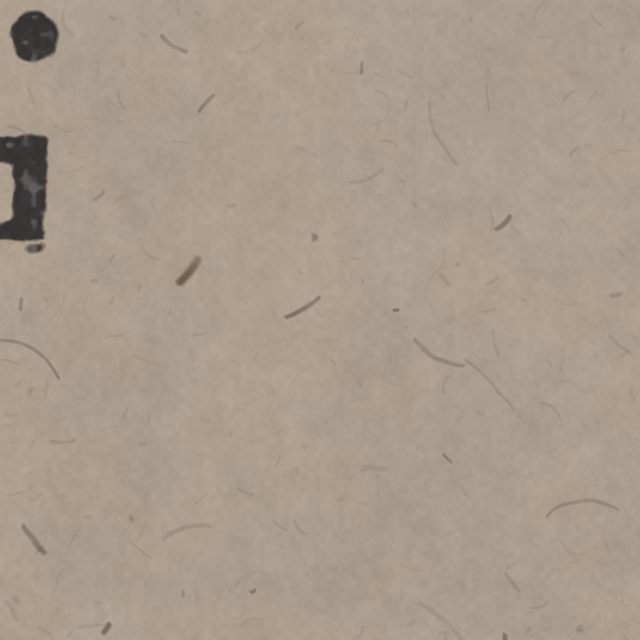
This texture is drawn by a WebGL 1 fragment shader. Its source:

```glsl
precision highp float;
// Aged grey-beige paper with curved fibres, specks and rough ink marks at the left.
// Layered value noise gives the mottling and grain; jittered grid cells scatter the
// fibres; noise-warped distance functions give the ink its ragged outline.
uniform vec2 u_resolution;

float hash(vec2 p) {
  return fract(sin(dot(p, vec2(127.1, 311.7))) * 43758.5453);
}

float noise(vec2 p) {
  vec2 i = floor(p), f = fract(p);
  f = f * f * (3.0 - 2.0 * f);
  return mix(mix(hash(i), hash(i + vec2(1.0, 0.0)), f.x),
             mix(hash(i + vec2(0.0, 1.0)), hash(i + vec2(1.0, 1.0)), f.x), f.y);
}

// Four octaves, centred on zero
float fbm(vec2 p) {
  float sum = 0.0, amp = 0.5;
  for (int i = 0; i < 4; i++) {
    sum += amp * (noise(p) - 0.5);
    p = mat2(1.6, 1.2, -1.2, 1.6) * p + 17.3;
    amp *= 0.55;
  }
  return sum;
}

// Soft bent stroke centred on the origin
float stroke(vec2 p, float angle, float halfLength, float width, float bend) {
  float c = cos(angle), s = sin(angle);
  p = vec2(c * p.x + s * p.y, c * p.y - s * p.x);
  p.y -= bend * (p.x * p.x - 0.3 * halfLength * halfLength);
  float d = length(vec2(max(abs(p.x) - halfLength, 0.0), p.y));
  return 1.0 - smoothstep(width * 0.2, width, d);
}

// Fibres in jittered cells; lengths and widths are in canvas units
float fibres(vec2 p, float cells, float maxLength, float width, float density, float seed) {
  float cover = 0.0;
  for (int y = -1; y <= 1; y++) {
    for (int x = -1; x <= 1; x++) {
      vec2 id = floor(p * cells) + vec2(float(x), float(y));
      vec2 key = id + seed;
      vec2 centre = (id + 0.15 + 0.7 * vec2(hash(key), hash(key + 31.7))) / cells;
      float size = hash(key + 57.1);
      float strength = 0.25 + 0.75 * pow(hash(key + 73.9), 2.0);
      float bend = (hash(key + 91.3) - 0.5) * 0.9 / maxLength;
      float mark = stroke(p - centre, 6.2832 * hash(key + 12.4),
                          maxLength * mix(0.12, 1.0, size * size),
                          width * mix(0.7, 1.3, hash(key + 44.2)), bend);
      cover = max(cover, mark * strength * step(hash(key + 5.8), density));
    }
  }
  return cover;
}

float box(vec2 p, vec2 halfSize) {
  vec2 d = abs(p) - halfSize;
  return length(max(d, 0.0)) + min(max(d.x, d.y), 0.0);
}

// Signed distance to a round blot and a notched block cut by the left edge
float inkDistance(vec2 p) {
  vec2 q = p + 0.010 * vec2(fbm(p * 45.0), fbm(p * 45.0 + 60.0));
  float blot = length((q - vec2(0.053, 0.942)) * vec2(1.0, 0.92)) - 0.037;
  float block = box(q - vec2(0.018, 0.703), vec2(0.046, 0.075)) - 0.010;
  block += 0.006 * smoothstep(0.70, 0.64, p.y);
  float hollow = box(q - vec2(0.0, 0.700), vec2(0.012, 0.036)) - 0.009;
  float crumb = length((q - vec2(0.054, 0.612)) * vec2(0.5, 1.0)) - 0.007;
  return min(min(blot, max(block, -hollow)), crumb);
}

void main() {
  vec2 p = gl_FragCoord.xy / u_resolution;

  // Paper: warm on the left, cooler on the right, with clouds and grain
  vec3 paper = mix(vec3(0.682, 0.622, 0.557), vec3(0.668, 0.615, 0.553), p.x);
  float clouds = fbm(p * 5.0 + 3.0);
  float mottle = fbm(p * 24.0 + 40.0);
  float grain = fbm(p * vec2(105.0, 90.0) + 80.0);
  paper += 0.035 * clouds + 0.045 * mottle + 0.055 * grain;
  paper += vec3(0.022, -0.003, -0.014) * fbm(p * 8.0 + 110.0);
  paper += 0.022 * exp(-220.0 * dot(p - vec2(0.84, 0.46), p - vec2(0.84, 0.46)));

  // Fibres: a faint felt of short ones under sparse long ones
  vec2 warped = p + 0.006 * vec2(noise(p * 30.0), noise(p * 30.0 + 9.0));
  float felt = fibres(warped, 24.0, 0.022, 0.0038, 0.5, 7.0);
  float strands = fibres(warped, 8.0, 0.060, 0.0050, 0.42, 29.0);
  float specks = fibres(p, 9.0, 0.006, 0.0065, 0.14, 83.0);
  float broken = 0.65 + 0.5 * noise(p * 70.0);
  vec3 color = mix(paper, vec3(0.50, 0.45, 0.39), 0.32 * felt * broken);
  color = mix(color, vec3(0.41, 0.36, 0.31), 0.72 * strands * broken);
  color = mix(color, vec3(0.38, 0.33, 0.28), 0.70 * specks);

  // One thick brown splinter, darker at its lower end
  float splinter = stroke(p - vec2(0.296, 0.576), 0.90, 0.022, 0.010, 3.0);
  float fade = smoothstep(0.61, 0.565, p.y);
  color = mix(color, vec3(0.40, 0.32, 0.24), splinter * mix(0.35, 0.85, fade));

  // Ink with a soft edge and worn paler flecks
  float ink = 1.0 - smoothstep(-0.004, 0.003, inkDistance(p));
  float worn = smoothstep(0.62, 0.95, noise(p * 75.0 + 21.0));
  vec3 inkColor = vec3(0.225, 0.210, 0.205) + 0.06 * grain + 0.16 * worn;
  gl_FragColor = vec4(mix(color, inkColor, ink), 1.0);
}
```
